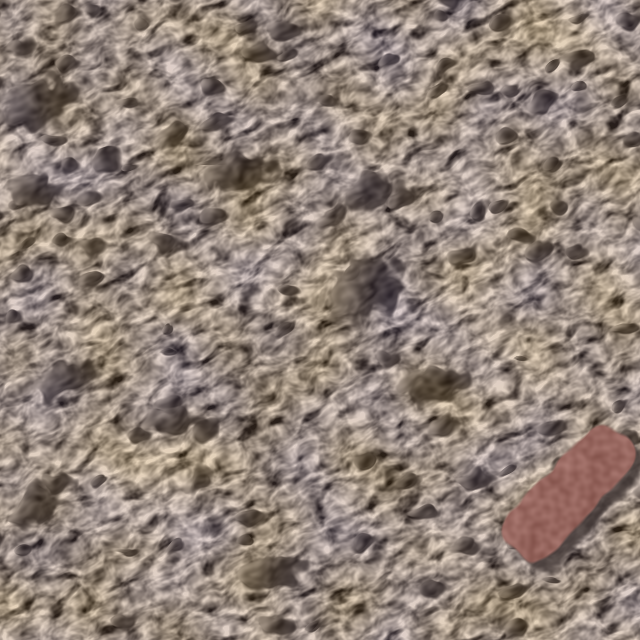
A WebGL 1 fragment shader for this texture:

```glsl
precision highp float;
// Sunlit gritty ground: slanted grains, scattered stones with shadows, one red slab.

uniform vec2 u_resolution;

const vec3 SHADOW_BROWN = vec3(0.26, 0.22, 0.21);
const vec3 PALE_SAND = vec3(0.79, 0.73, 0.69);
const vec3 BRICK_RED = vec3(0.59, 0.40, 0.37);
const vec3 WARM_TINT = vec3(0.02, 0.01, -0.04);
const float GRAIN_ANGLE = 0.48;

float hash(vec2 cell) {
  vec3 q = fract(cell.xyx * vec3(0.1031, 0.1030, 0.0973));
  q += dot(q, q.yzx + 33.33);
  return fract((q.x + q.y) * q.z);
}

vec2 rotate(vec2 p, float angle) {
  float c = cos(angle), s = sin(angle);
  return vec2(c * p.x + s * p.y, c * p.y - s * p.x);
}

float slope(vec2 cell, vec2 offset) {
  float angle = 6.2832 * hash(cell);
  return dot(vec2(cos(angle), sin(angle)), offset);
}

// Gradient noise, centred on zero
float noise(vec2 p) {
  vec2 i = floor(p), f = p - i;
  vec2 u = f * f * f * (f * (f * 6.0 - 15.0) + 10.0);
  vec2 e = vec2(1.0, 0.0);
  float bottom = mix(slope(i, f), slope(i + e, f - e), u.x);
  float top = mix(slope(i + e.yx, f - e.yx), slope(i + 1.0, f - 1.0), u.x);
  return mix(bottom, top, u.y);
}

float inside(float dist, float softness) {
  return 1.0 - smoothstep(-softness, softness, dist);
}

// Brightness of the sand: stretched grains in several sizes plus dark pits
float sandTone(vec2 p) {
  vec2 q = rotate(p, GRAIN_ANGLE);
  float tone = 0.635 + 0.13 * noise(p * 6.0 + 3.0);
  tone += 0.40 * noise(q * vec2(36.0, 68.0));
  tone += 0.27 * noise(q * vec2(70.0, 115.0) + 41.0);
  tone += 0.13 * noise(q * vec2(140.0, 190.0) + 87.0);
  float pits = noise(q * vec2(25.0, 52.0) + 19.0);
  return tone - 0.27 * smoothstep(0.08, 0.42, pits);
}

// Lays one jittered layer of stones, lit from the left, over a brightness
float addStones(float tone, vec2 p, float scale, float density, float seed) {
  vec2 g = p * scale;
  float wobble = 0.75 * noise(p * 45.0 + seed);
  float grit = 0.22 * noise(rotate(p, GRAIN_ANGLE) * vec2(55.0, 90.0) + seed);
  for (int y = -1; y <= 1; y++) {
    for (int x = -1; x <= 1; x++) {
      vec2 cell = floor(g) + vec2(float(x), float(y));
      vec2 id = cell + seed;
      float present = step(hash(id + 5.3), density);
      vec2 jitter = vec2(hash(id + 11.7), hash(id + 23.1));
      float size = mix(0.18, 0.42, hash(id + 37.9));
      vec2 radii = size * vec2(1.0, mix(0.38, 0.65, hash(id + 51.3)));
      float angle = mix(0.05, 0.75, hash(id + 67.7));
      vec2 toStone = g - cell - mix(vec2(0.2), vec2(0.8), jitter);

      vec2 local = rotate(toStone, angle) / radii;
      vec2 toShadow = rotate(toStone - size * vec2(0.32, -0.20), angle) / radii;
      float shadow = inside(length(toShadow) - 0.95 + wobble, 0.24);
      float body = inside(length(local) - 0.9 + wobble, 0.17);
      float facing = local.y * 0.35 - local.x * 0.75;
      float shade = mix(0.27, 0.60, smoothstep(-0.4, 0.9, facing));
      tone = mix(tone, 0.24 + 0.5 * grit, 0.85 * present * shadow);
      tone = mix(tone, shade + grit, 0.85 * present * body);
    }
  }
  return tone;
}

// Signed distance to a rounded slab
float slabDistance(vec2 p, vec2 halfSize, float corner) {
  vec2 d = abs(p) - halfSize + corner;
  return length(max(d, 0.0)) + min(max(d.x, d.y), 0.0) - corner;
}

void main() {
  vec2 p = gl_FragCoord.xy / min(u_resolution.x, u_resolution.y);
  vec2 warp = vec2(noise(p * 28.0), noise(p * 28.0 + 17.0));
  vec2 warped = p + 0.008 * warp;

  // Sand and stones, with more stones higher up
  float upper = smoothstep(0.35, 0.85, p.y);
  float tone = sandTone(warped);
  tone = addStones(tone, warped, 17.0, mix(0.22, 0.52, upper), 13.0);
  tone = addStones(tone, warped, 6.5, 0.30, 71.0);
  float level = (clamp(tone, 0.15, 0.88) - SHADOW_BROWN.r) / (PALE_SAND.r - SHADOW_BROWN.r);
  vec3 color = mix(SHADOW_BROWN, PALE_SAND, level);
  color += WARM_TINT * (0.2 + 1.8 * noise(p * 9.0 + 29.0));

  // Red slab and its shadow
  vec2 toSlab = p - vec2(0.888, 0.229) + 0.008 * warp;
  vec2 slabSize = vec2(0.122, 0.045);
  float slabAngle = 0.82;
  vec2 toSlabShadow = toSlab - vec2(0.014, -0.012);
  float slabShadow = slabDistance(rotate(toSlabShadow, slabAngle), slabSize, 0.03);
  float slab = slabDistance(rotate(toSlab, slabAngle), slabSize, 0.03);
  vec3 slabColor = BRICK_RED + 0.10 * noise(p * 75.0) + 0.06 * noise(p * 20.0);
  color = mix(color, SHADOW_BROWN, 0.8 * inside(slabShadow, 0.006));
  color = mix(color, slabColor, inside(slab, 0.003));

  gl_FragColor = vec4(color, 1.0);
}
```
